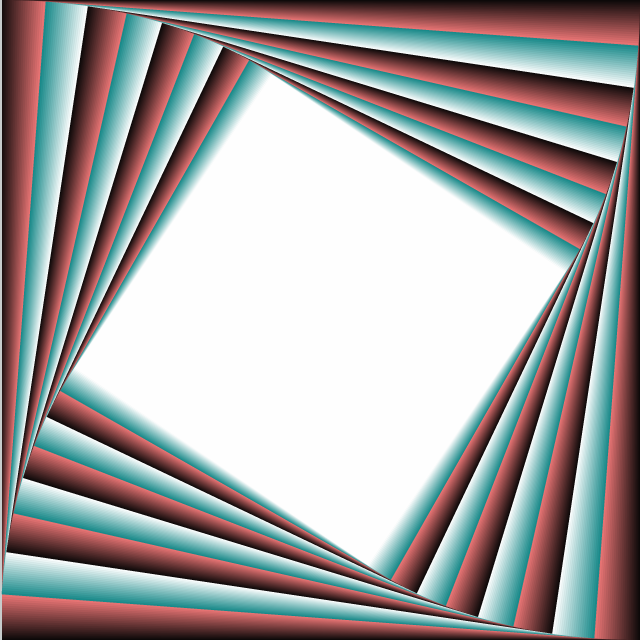
Reproduce this background procedurally as a Shadertoy shader.

```glsl
// Nested squares whirling inward in red and teal bands around a white square.

const float CYCLES = 4.0;          // red + teal pairs from rim to centre
const float CYCLE_TURN = 0.1483;   // radians turned during one pair
const float END_TURN = CYCLES * CYCLE_TURN;
const float LINES_PER_CYCLE = 40.0;
const float LINE_STRENGTH = 0.025;
const float RIM_WIDTH = 0.003;     // pale strip on the left, in canvas units
const int SEARCH_STEPS = 16;
const int SAMPLES = 4;             // per axis, for smooth edges

const vec3 DARK = vec3(0.04, 0.03, 0.03);
const vec3 RED = vec3(0.92, 0.46, 0.46);
const vec3 TEAL = vec3(0.08, 0.53, 0.53);
const vec3 WHITE = vec3(0.995);
const vec3 RIM = vec3(0.78, 0.80, 0.80);

// Each square shrinks by exp(-turn) as it turns clockwise, so corners slide along edges.
bool insideSquare(vec2 p, float turn) {
    float c = cos(turn), s = sin(turn);
    vec2 q = abs(vec2(c * p.x - s * p.y, s * p.x + c * p.y));
    return max(q.x, q.y) < exp(-turn);
}

// The squares are nested: bisect for the innermost one holding p.
float innermostTurn(vec2 p) {
    float low = 0.0, high = END_TURN;
    for (int i = 0; i < SEARCH_STEPS; i++) {
        float middle = 0.5 * (low + high);
        if (insideSquare(p, middle)) low = middle;
        else high = middle;
    }
    return low;
}

// Dark to red, then teal to white, with faint contour lines.
vec3 bandColor(float turn) {
    float cycle = turn / CYCLE_TURN;
    float phase = 2.0 * fract(cycle);
    vec3 color = phase < 1.0 ? mix(DARK, RED, phase)
                             : mix(TEAL, WHITE, phase - 1.0);
    float line = sin(6.28319 * LINES_PER_CYCLE * cycle);
    return color * (1.0 + LINE_STRENGTH * line);
}

vec3 whirl(vec2 uv) {
    vec2 p = 2.0 * uv - 1.0;
    if (insideSquare(p, END_TURN)) return WHITE;
    float turn = innermostTurn(p);
    // The rim shows only where the outermost band meets the left side
    if (uv.x < RIM_WIDTH && turn < 0.5 * CYCLE_TURN) return RIM;
    return bandColor(turn);
}

void mainImage(out vec4 fragColor, in vec2 fragCoord) {
    // Average a grid of samples inside the pixel
    vec3 total = vec3(0.0);
    for (int y = 0; y < SAMPLES; y++) {
        for (int x = 0; x < SAMPLES; x++) {
            vec2 offset = (vec2(x, y) + 0.5) / float(SAMPLES) - 0.5;
            total += whirl((fragCoord + offset) / iResolution.xy);
        }
    }
    fragColor = vec4(total / float(SAMPLES * SAMPLES), 1.0);
}
```
